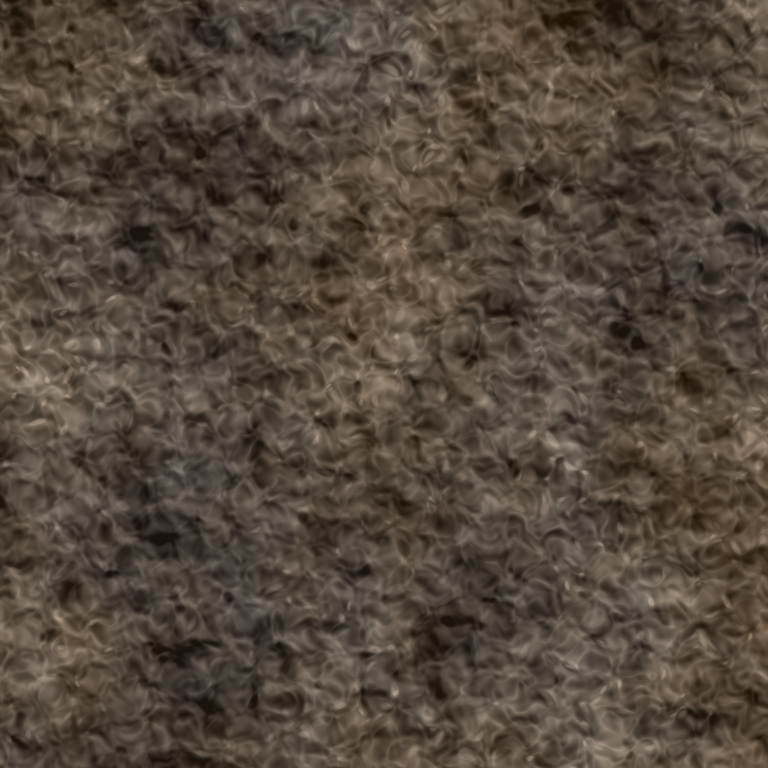
Give the GLSL for this texture, as a WebGL 2 fragment shader.

```glsl
#version 300 es
precision highp float;

// Rough, crumbly earth: layered gradient noise gives patches and grain,
// a height difference along the light gives relief, and scattered soft
// ellipses make dark pits and pale mineral flecks.

uniform vec2 u_resolution;
out vec4 fragColor;

const vec3 SHADOW_BROWN = vec3(0.19, 0.15, 0.11);
const vec3 PALE_CRUMB = vec3(0.56, 0.50, 0.44);
const vec3 WARM_SHIFT = vec3(0.035, 0.0, -0.035);

const float BASE_TONE = 0.31;
const float PATCH_SCALE = 3.6;
const float PATCH_CONTRAST = 0.46;
const float CLUMP_SCALE = 11.0;
const float CLUMP_CONTRAST = 0.32;
const float GRAIN_SCALE = 25.0;
const float GRAIN_CONTRAST = 0.27;
const float RELIEF_CONTRAST = 0.55;
const float CRUMB_SCALE = 44.0;
const float CRUMB_CONTRAST = 0.22;
const float WARP_SCALE = 30.0;
const float WARP_AMOUNT = 0.012;
const vec2 LIGHT_STEP = vec2(0.003, 0.0075);
const float PIT_DEPTH = 0.42;
const float FLECK_GAIN = 0.42;

// Integer hash of a lattice cell, two values in 0..1
vec2 hash2(vec2 cell) {
    uvec2 v = uvec2(ivec2(cell)) * 1664525u + 1013904223u;
    v.x += v.y * 1664525u;
    v.y += v.x * 1664525u;
    v ^= v >> 16u;
    v.x += v.y * 1664525u;
    v.y += v.x * 1664525u;
    v ^= v >> 16u;
    return vec2(v & 0xffffu) / 65535.0;
}

float cornerSlope(vec2 cell, vec2 offset) {
    float angle = 6.2832 * hash2(cell).x;
    return dot(vec2(cos(angle), sin(angle)), offset);
}

// Gradient noise, about -0.7..0.7
float noise(vec2 p) {
    vec2 i = floor(p), f = p - i;
    vec2 s = f * f * f * (f * (f * 6.0 - 15.0) + 10.0);
    vec2 e = vec2(1.0, 0.0);
    float low = mix(cornerSlope(i, f), cornerSlope(i + e.xy, f - e.xy), s.x);
    float high = mix(cornerSlope(i + e.yx, f - e.yx), cornerSlope(i + e.xx, f - e.xx), s.x);
    return mix(low, high, s.y);
}

// Three octaves of grain
float grainHeight(vec2 p) {
    vec2 q = p * GRAIN_SCALE;
    return noise(q) + 0.6 * noise(q * 2.07 + 17.3) + 0.28 * noise(q * 4.1 + 41.7);
}

// Soft ellipses, one per occupied cell; tilt is the spread around horizontal
float scatter(vec2 p, float share, vec2 radii, float stretch, float tilt) {
    vec2 home = floor(p);
    float cover = 0.0;
    for (int y = -1; y <= 1; y++) {
        for (int x = -1; x <= 1; x++) {
            vec2 cell = home + vec2(x, y);
            vec2 place = hash2(cell + 311.0);
            vec2 kind = hash2(cell + 733.0);
            vec2 look = hash2(cell + 977.0);
            float angle = (look.x - 0.5) * tilt;
            float c = cos(angle), s = sin(angle);
            vec2 d = mat2(c, -s, s, c) * (p - cell - place);
            d.x /= stretch;
            float radius = mix(radii.x, radii.y, kind.y * kind.y);
            float body = 1.0 - smoothstep(0.35, 1.0, length(d) / radius);
            cover = max(cover, body * step(kind.x, share) * mix(0.5, 1.0, look.y));
        }
    }
    return cover;
}

void main() {
    vec2 p = gl_FragCoord.xy / u_resolution.y;

    // Bend the domain so that grains become irregular
    vec2 bend = vec2(noise(p * WARP_SCALE + 5.1), noise(p * WARP_SCALE + 63.4));
    vec2 q = p + WARP_AMOUNT * bend;

    // Broad patches and clumps
    float broad = noise(p * PATCH_SCALE + 8.6) + 0.4 * noise(q * PATCH_SCALE * 2.1 + 29.2);
    float tone = BASE_TONE + PATCH_CONTRAST * broad;
    tone += CLUMP_CONTRAST * noise(q * CLUMP_SCALE + 51.8);

    // Grain lit from above
    float height = grainHeight(q);
    float relief = height - grainHeight(q + LIGHT_STEP);
    tone += GRAIN_CONTRAST * height + RELIEF_CONTRAST * relief;

    // Wriggling pale crumbs along noise ridges
    float ridge = max(1.0 - 2.6 * abs(noise(q * CRUMB_SCALE + 92.5)), 0.0);
    tone += CRUMB_CONTRAST * ridge * ridge * (1.0 + broad);

    // Large and small pits, wider than tall
    float pits = scatter(q * 11.0, 0.28, vec2(0.16, 0.42), 1.5, 1.4);
    pits = max(pits, 0.85 * scatter(q * 25.0 + 7.0, 0.38, vec2(0.2, 0.5), 1.3, 2.0));
    tone -= PIT_DEPTH * pits;

    // Fine flecks and a few bright grains
    float flecks = scatter(q * 44.0 + 3.0, 0.34, vec2(0.16, 0.36), 1.8, 6.2832);
    float chips = scatter(q * 17.0 + 19.0, 0.045, vec2(0.12, 0.28), 1.3, 6.2832);
    tone += FLECK_GAIN * (flecks * (0.8 + broad) + chips) * (1.0 - 0.7 * pits);

    // Tone to colour, with slow drift between warm and grey earth
    vec3 color = mix(SHADOW_BROWN, PALE_CRUMB, clamp(tone, -0.22, 1.35));
    float warmth = noise(p * 2.7 + 71.9) + 0.5 * noise(q * 14.0 + 37.0);
    color += WARM_SHIFT * warmth;
    fragColor = vec4(color, 1.0);
}
```
